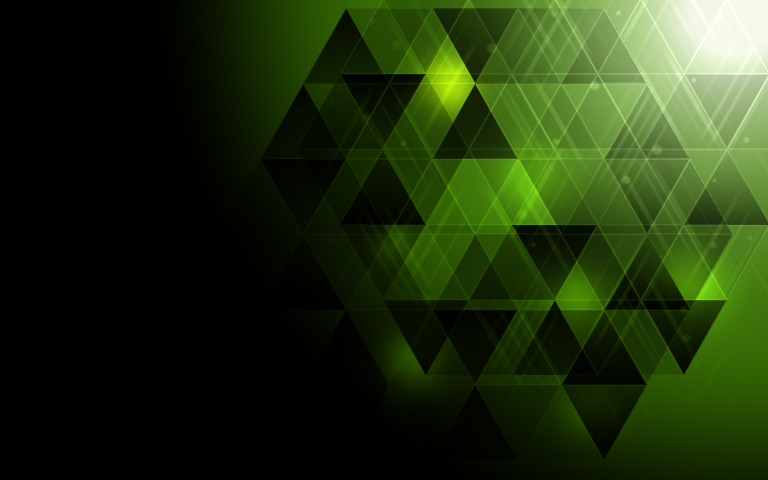
Give the GLSL for this background, as a WebGL 1 fragment shader.

```glsl
precision highp float;
uniform vec2 u_resolution;

#define HALF_SIDE 0.0896
#define ROW_HEIGHT 0.157
#define LATTICE_A vec2(0.990, 0.983)
#define LATTICE_B vec2(1.156, 1.160)
#define RHYTHM_A vec3(1.0, 4.0, 0.0)
#define RHYTHM_B vec3(4.0, 8.0, 2.0)
#define HALO_CENTER vec2(1.58, 1.10)
#define HALO_RADIUS 1.29
#define LIGHT_POS vec2(1.53, 0.98)
#define LEAF vec3(0.205, 0.42, 0.0)
#define LIME vec3(0.36, 0.68, 0.0)
#define PALE vec3(0.96, 0.98, 0.91)

const float TAU = 6.2831853;

float hash(vec2 v) {
  return fract(sin(dot(v, vec2(12.99, 78.23))) * 4375.85);
}

float glow(vec2 p, vec2 center, float radius) {
  vec2 d = (p - center) / radius;
  return exp(-dot(d, d));
}

// 1 inside the hexagonal patch of lattice cells
float insidePatch(float column, float row) {
  float offset = abs(row - 2.5);
  return step(offset, 2.6) * step(abs(column), 5.6 - offset);
}

// Darkness of one triangle: a beat along the row plus random variation.
// rhythm = (row with its own stride, that stride, first row with a beat)
float facetTone(float column, float row, vec3 rhythm) {
  float middle = step(abs(row - 2.5), 0.6);
  float special = step(abs(row - rhythm.x), 0.1);
  float stride = mix(mix(3.0, rhythm.y, special), 8.0, middle);
  float beat = 0.5 + 0.5 * cos(TAU * (column + 4.0 * middle) / stride);
  beat = pow(beat, mix(4.0, 7.0, middle)) * step(rhythm.z, row);
  float variation = 0.52 * hash(vec2(column, row + rhythm.y * 7.0)) - 0.08;
  return insidePatch(column, row) * mix(variation, 0.82, beat);
}

// Triangle lattice: x = darkness, y = bright seam
vec2 facets(vec2 p, vec2 origin, vec3 rhythm) {
  vec2 q = vec2(p.x - origin.x, origin.y - p.y) / vec2(HALF_SIDE, ROW_HEIGHT);
  float row = floor(q.y);
  float column = floor(q.x);
  vec2 f = fract(q);
  float pointsUp = mod(column + row, 2.0);
  float slant = mix(1.0 - f.y, f.y, pointsUp);
  float pixel = 1.0 / u_resolution.y;
  float side = (f.x - slant) * HALF_SIDE * 0.87;
  float right = smoothstep(-0.7 * pixel, 0.7 * pixel, side);
  float dark = mix(facetTone(column, row, rhythm),
                   facetTone(column + 1.0, row, rhythm), right);
  float cell = column + step(0.0, side);

  // Shade each triangle along a random vertical direction
  float rise = mix(f.y, 1.0 - f.y, step(0.5, hash(vec2(row, cell))));
  dark *= 0.72 + 0.42 * rise;

  float level = min(f.y, 1.0 - f.y) * ROW_HEIGHT;
  float width = 0.0018 + 0.75 * pixel;
  float diagonal = 1.0 - smoothstep(0.0, width, abs(side));
  float horizontal = 1.0 - smoothstep(0.0, width, level);
  float strength = 0.3 + 0.7 * hash(vec2(column, row + 3.0));
  float seam = max(diagonal, 0.7 * horizontal) * strength;
  return vec2(dark, seam * insidePatch(cell, row));
}

// Clusters of fine parallel lines made from layered sines
float streaks(vec2 p, vec2 normal) {
  float d = dot(p, normal);
  float along = dot(p, vec2(-normal.y, normal.x));
  float fine = sin(d * 310.0) + sin(d * 187.0 + 1.3) + 0.7 * sin(d * 97.0);
  float patches = sin(d * 23.0 + 2.0) * sin(along * 13.0 + d * 5.0);
  return smoothstep(0.2, 1.8, fine) * smoothstep(-0.2, 0.7, patches);
}

// Scattered soft dots, one candidate per cell
float sparkles(vec2 p) {
  vec2 q = p * 15.0;
  vec2 id = floor(q);
  vec2 center = 0.3 + 0.4 * vec2(hash(id), hash(id + 17.0));
  float radius = 0.08 + 0.14 * hash(id + 31.0);
  float d = length(fract(q) - center);
  return (1.0 - smoothstep(radius * 0.4, radius, d)) * step(0.76, hash(id + 5.0));
}

void main() {
  vec2 p = gl_FragCoord.xy / u_resolution.y;

  // Green halo fading to black on the left
  float depth = 1.0 - length(p - HALO_CENTER) / HALO_RADIUS;
  float halo = smoothstep(0.0, 0.4, depth);
  vec3 color = LEAF * halo * (1.0 + 0.4 * smoothstep(0.4, 0.8, depth));

  // Coloured lights behind the triangles
  float lights = glow(p, vec2(1.20, 0.385), 0.065) + glow(p, vec2(1.433, 0.41), 0.075)
    + 0.7 * glow(p, vec2(0.865, 0.25), 0.06) + 0.6 * glow(p, vec2(0.813, 0.49), 0.04)
    + 0.7 * glow(p, vec2(1.115, 0.63), 0.07) + 0.4 * glow(p, vec2(1.23, 0.146), 0.055);
  color += LIME * lights * 0.7;
  color += vec3(0.55, 0.58, 0.0) * glow(p, vec2(0.938, 0.823), 0.055);

  // White light in the upper right corner
  float reach = length(p - LIGHT_POS);
  float white = 0.75 * exp(-reach * reach * 7.0) + 0.45 * exp(-reach * reach * 50.0);
  color = mix(color, PALE, min(white, 1.0));

  // Two overlapping lattices, weaker near the light
  vec2 a = facets(p, LATTICE_A, RHYTHM_A);
  vec2 b = facets(p, LATTICE_B, RHYTHM_B);
  float contrast = 0.2 + 0.8 * smoothstep(0.25, 0.65, reach);
  color *= (1.0 - a.x * contrast) * (1.0 - b.x * contrast);

  // Streaks, seams and dots
  vec3 sheen = mix(LIME, PALE, smoothstep(0.7, 0.2, reach));
  float body = smoothstep(0.62, 0.3, length(p - vec2(1.15, 0.6)));
  float weave = streaks(p, vec2(0.868, 0.496)) + streaks(p, vec2(0.868, -0.496));
  color += sheen * halo * (0.1 * weave * body + 0.22 * (a.y + b.y));
  color += sheen * halo * 0.14 * sparkles(p) * body;

  gl_FragColor = vec4(clamp(color, 0.0, 1.0), 1.0);
}
```
